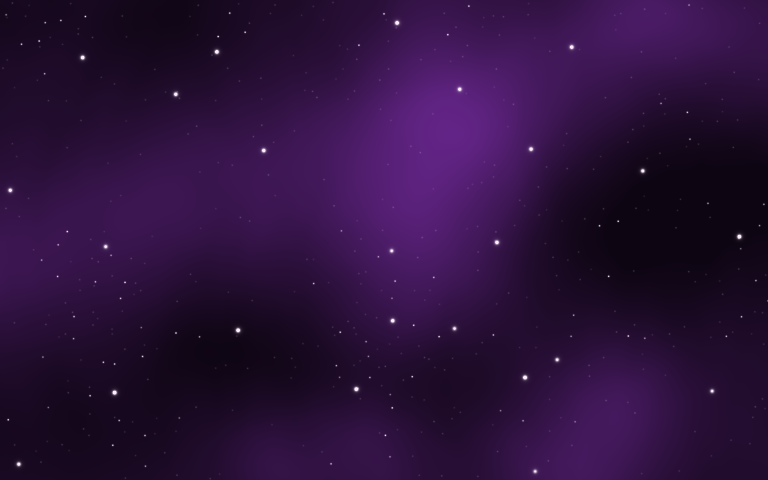
Reproduce this texture procedurally as a WebGL 2 fragment shader.

```glsl
#version 300 es
precision highp float;

uniform vec2 u_resolution;
out vec4 fragColor;

#define TINT vec3(0.735, 0.27, 1.0)
#define STAR_COLOR vec3(1.0, 0.94, 1.0)
#define BASE_LEVEL 0.165
#define WISP_LEVEL 0.035
#define WARP 0.045
#define LARGE_RADIUS 0.0037
#define SMALL_RADIUS 0.0018
#define LARGE_DENSITY 0.34
#define SMALL_DENSITY 0.62
#define DUST_DENSITY 0.17

vec3 hash3(vec2 cell, float seed) {
    vec3 h = fract(vec3(cell.xyx + seed) * vec3(0.1031, 0.1030, 0.0973));
    h += dot(h, h.yxz + 33.33);
    return fract((h.xxy + h.yzz) * h.zyx);
}

// Layered sines, each layer turned and bent by the one before
float wisps(vec2 p) {
    float sum = 0.0, amplitude = 0.5;
    for (int i = 0; i < 5; i++) {
        p = mat2(0.8, 0.6, -0.6, 0.8) * p * 1.6 + 0.7 * sin(p.yx + float(i));
        sum += amplitude * sin(p.x) * cos(p.y);
        amplitude *= 0.55;
    }
    return sum;
}

// Soft falloff around the segment from a to b
float glow(vec2 p, vec2 a, vec2 b, float radius) {
    vec2 ab = b - a;
    float along = clamp(dot(p - a, ab) / max(dot(ab, ab), 1e-5), 0.0, 1.0);
    vec2 offset = (p - a - ab * along) / radius;
    return exp(-dot(offset, offset));
}

float nebula(vec2 p) {
    vec2 bend = vec2(wisps(p * 2.2 + 3.0), wisps(p * 2.2 + 9.0));
    vec2 q = p + WARP * bend;
    float level = BASE_LEVEL;

    // Bright core with its upright plume
    level += 0.17 * glow(q, vec2(0.90, 0.57), vec2(0.92, 0.70), 0.23);
    level += 0.09 * glow(q, vec2(0.82, 0.38), vec2(0.91, 1.0), 0.13);

    // Bands to the left and the upper right
    level += 0.14 * glow(q, vec2(-0.05, 0.42), vec2(0.66, 0.66), 0.16);
    level += 0.13 * glow(q, vec2(1.02, 0.76), vec2(1.36, 0.95), 0.17);
    level += 0.09 * glow(q, vec2(1.36, 0.95), vec2(1.65, 0.91), 0.16);

    // Lower clouds
    level += 0.19 * glow(q, vec2(1.22, 0.04), vec2(1.28, 0.13), 0.18);
    level += 0.11 * glow(q, vec2(0.60, 0.03), vec2(0.74, 0.06), 0.14);

    // Dark hollows
    level -= 0.10 * glow(q, vec2(1.30, 0.47), vec2(1.60, 0.58), 0.20);
    level -= 0.06 * glow(q, vec2(0.46, 0.28), vec2(0.92, 0.24), 0.13);
    level -= 0.05 * glow(q, vec2(0.02, 0.96), vec2(0.35, 0.96), 0.15);
    level -= 0.05 * glow(q, vec2(0.02, 0.08), vec2(0.25, 0.10), 0.15);

    level += WISP_LEVEL * (wisps(q * 3.5) + 0.5 * wisps(q * vec2(11.0, 5.0)));
    return max(level, 0.07);
}

// One star at most per grid cell; clumping gathers them into groups
float stars(vec2 p, float cells, float density, float radius, float clumping, float seed) {
    vec2 cell = floor(p * cells);
    vec3 h = hash3(cell, seed);
    float clump = smoothstep(-0.15, 0.6, wisps(cell / cells * 4.0 + 5.0));
    float present = step(h.z, density * mix(1.0, clump, clumping));
    vec2 center = (cell + 0.12 + 0.76 * h.xy) / cells;
    float r = max(radius, 0.62 / u_resolution.y);
    vec2 offset = (p - center) / r;
    float brightness = 0.45 + 0.55 * hash3(cell, seed + 17.0).x;
    return present * brightness * exp(-dot(offset, offset));
}

void main() {
    vec2 p = gl_FragCoord.xy / u_resolution.y;
    vec3 color = TINT * nebula(p);

    // Large stars with a faint halo, small stars in groups, fine dust
    float light = 2.0 * stars(p, 7.0, LARGE_DENSITY, LARGE_RADIUS, 0.0, 4.0);
    light += 0.18 * stars(p, 7.0, LARGE_DENSITY, LARGE_RADIUS * 2.2, 0.0, 4.0);
    light += 1.0 * stars(p, 18.0, SMALL_DENSITY, SMALL_RADIUS, 1.0, 31.0);
    light += 0.2 * stars(p, 45.0, DUST_DENSITY, SMALL_RADIUS, 0.5, 72.0);

    fragColor = vec4(mix(color, STAR_COLOR, min(light, 1.0)), 1.0);
}
```
